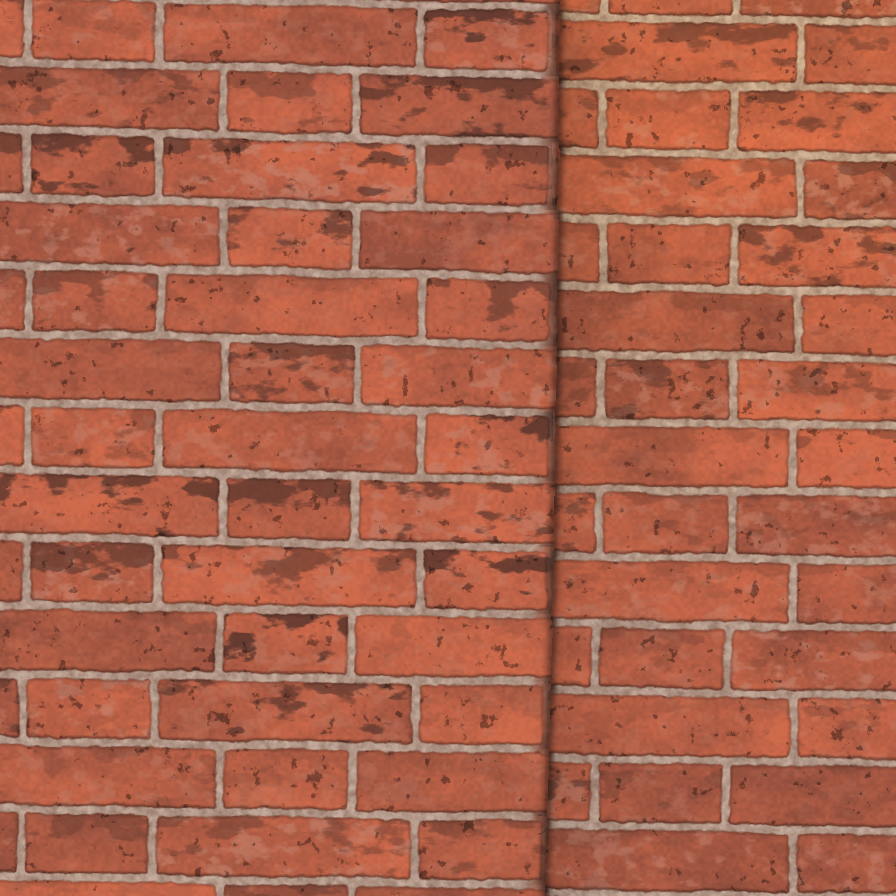
Give the GLSL for this texture, as a Shadertoy shader.

```glsl
// Weathered red brick wall in Flemish bond: headers and stretchers alternate, and
// every other course shifts by half a period. A vertical crease splits two wall planes.
// Rounded-box distances cut the bricks; hashed noise adds tone, soot and chalky wear.

const float PERIOD = 0.439;   // one header plus one stretcher
const float HEADER = 0.147;
const float COURSE = 0.0755;  // brick height plus joint
const float JOINT = 0.0090;

const vec3 BRICK_DARK = vec3(0.59, 0.315, 0.245);
const vec3 BRICK_LIGHT = vec3(0.81, 0.415, 0.295);
const vec3 CHALK = vec3(0.77, 0.52, 0.44);
const vec3 SOOT = vec3(0.31, 0.19, 0.16);
const vec3 MORTAR_DARK = vec3(0.54, 0.42, 0.36);
const vec3 MORTAR_LIGHT = vec3(0.77, 0.67, 0.61);

struct Brick {
    vec2 local;     // position from the brick centre, y down
    vec2 halfSize;
    vec3 id;
};

vec3 hash3(vec3 p) {
    p = fract(p * vec3(0.1031, 0.1030, 0.0973));
    p += dot(p, p.yxz + 33.33);
    return fract((p.xxy + p.yxx) * p.zyx);
}

float hash(vec2 p) {
    vec3 q = fract(p.xyx * 0.1031);
    q += dot(q, q.yzx + 33.33);
    return fract((q.x + q.y) * q.z);
}

float noise(vec2 p) {
    vec2 i = floor(p), f = fract(p);
    f = f * f * (3.0 - 2.0 * f);
    return mix(mix(hash(i), hash(i + vec2(1, 0)), f.x),
               mix(hash(i + vec2(0, 1)), hash(i + vec2(1, 1)), f.x), f.y);
}

float fbm(vec2 p) {
    float sum = 0.0, amp = 0.5;
    for (int i = 0; i < 5; i++) {
        sum += amp * noise(p);
        p = mat2(1.6, 1.2, -1.2, 1.6) * p + 7.3;
        amp *= 0.5;
    }
    return sum / 0.97;
}

float roundBox(vec2 p, vec2 halfSize, float radius) {
    vec2 q = abs(p) - halfSize + radius;
    return length(max(q, 0.0)) + min(max(q.x, q.y), 0.0) - radius;
}

// Finds the brick under p; each wall plane has its own slope and offset.
Brick layBrick(vec2 p, float side) {
    float leftCourse = (p.y - 0.069 - 0.0255 * p.x * (1.0 - 0.45 * p.y)) / 0.0758;
    float rightCourse = (p.y - 0.0938 - 0.016 * (p.x - 0.625)) / 0.0752;
    float v = mix(leftCourse, rightCourse, side) + 1.0;
    float row = floor(v);
    float jitter = 0.005 * (hash(vec2(row + 20.0, side)) - 0.5);
    float u = p.x + 0.009 * p.y - 0.034 + 0.0195 * side + jitter;
    u -= 0.5 * PERIOD * mod(row, 2.0);
    float t = mod(u, PERIOD);
    bool header = t < HEADER;
    float len = header ? HEADER : PERIOD - HEADER;
    float center = header ? 0.5 * HEADER : 0.5 * (PERIOD + HEADER);
    vec2 local = vec2(t - center, (fract(v) - 0.5) * COURSE);
    float column = 2.0 * floor(u / PERIOD) + float(header);
    return Brick(local, 0.5 * (vec2(len, COURSE) - JOINT), vec3(row, column, side) + 31.0);
}

vec3 brickColor(Brick b, vec2 p, float dist) {
    vec3 rnd = hash3(b.id * 3.7);
    vec2 q = p + rnd.xy * 9.0;
    // Fired clay: a tone per brick, broad blotches and fine grain
    float tone = 0.52 + 0.55 * (rnd.x - 0.5) + 1.1 * (fbm(q * vec2(13, 22)) - 0.5);
    tone += 0.35 * (noise(p * 260.0) - 0.5) + 0.18 * b.id.z * 0.0;
    vec3 col = mix(BRICK_DARK, BRICK_LIGHT, clamp(tone, 0.0, 1.0));
    // Chalky bloom and pale specks
    float bloom = smoothstep(0.5, 0.72, fbm(q * vec2(60, 85)));
    col = mix(col, CHALK, bloom * (0.12 + 0.5 * rnd.y * rnd.y));
    // Soot gathers under the upper edge of some bricks
    float top = smoothstep(0.3, -1.0, b.local.y / b.halfSize.y);
    float stain = fbm(q * vec2(32, 62)) + 0.2 * top - 0.07;
    col = mix(col, SOOT, smoothstep(0.54, 0.68, stain) * (0.12 + 0.65 * rnd.z * rnd.z));
    // Pits and worn, darker edges
    col *= 1.0 - 0.35 * smoothstep(0.69, 0.8, fbm(q * 95.0));
    float lower = smoothstep(0.5, 1.0, b.local.y / b.halfSize.y);
    return col * (1.0 - (0.17 + 0.2 * lower) * smoothstep(-0.0045, 0.0, dist));
}

void mainImage(out vec4 fragColor, in vec2 fragCoord) {
    vec2 p = fragCoord / iResolution.xy;
    p.y = 1.0 - p.y;
    float pixel = 1.0 / iResolution.y;
    float crease = p.x - 0.624 + 0.016 * p.y * p.y + 0.003 * (noise(p.yy * 35.0) - 0.5);
    float side = step(0.0, crease);

    // Wavy courses and ragged brick outlines
    vec2 warped = p + 0.003 * (vec2(noise(p * 16.0), noise(p * 16.0 + 40.0)) - 0.5);
    Brick b = layBrick(warped, side);
    float dist = roundBox(b.local, b.halfSize, 0.004) + 0.005 * (fbm(p * 95.0) - 0.5);
    float joint = smoothstep(-pixel, pixel, dist);
    joint *= 1.0 - 0.75 * smoothstep(-0.025, -0.006, crease) * smoothstep(0.008, 0.0, crease);

    // Sandy mortar, shaded close to the bricks
    float sand = 0.68 + 1.2 * (fbm(p * 150.0) - 0.5);
    sand -= 0.35 * smoothstep(0.002, 0.0, dist);
    vec3 mortar = mix(MORTAR_DARK, MORTAR_LIGHT, clamp(sand, 0.0, 1.0));
    vec3 col = mix(brickColor(b, p, dist), mortar, joint);

    // Warm light on the upper right, shadow in and beside the crease
    float warm = side * smoothstep(0.75, 0.0, p.y);
    col *= mix(vec3(1.0), vec3(1.08, 1.06, 0.96), warm);
    col *= 1.0 - 0.38 * exp(-pow(crease / 0.006, 2.0));
    col *= 1.0 - 0.14 * side * exp(-crease / 0.035);
    fragColor = vec4(col, 1.0);
}
```
